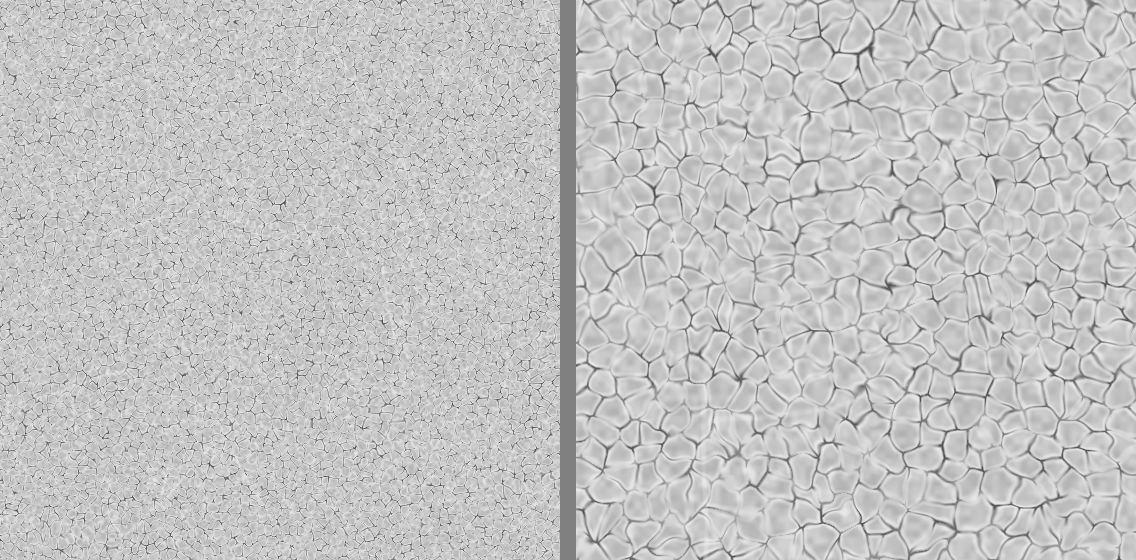
Left: the whole. Right: its middle third, enlarged.
Reproduce this texture procedurally as a WebGL 2 fragment shader.

```glsl
#version 300 es
precision highp float;

uniform vec2 u_resolution;
out vec4 fragColor;

const float CELLS = 66.0;
const int SCRATCHES = 34;

vec2 hash22(vec2 p) {
    vec3 q = fract(vec3(p.xyx) * vec3(0.1031, 0.1030, 0.0973));
    q += dot(q, q.yzx + 33.33);
    return fract((q.xx + q.yz) * q.zy);
}

vec2 noise2(vec2 p) {
    vec2 cell = floor(p);
    vec2 f = fract(p);
    f = f * f * (3.0 - 2.0 * f);
    vec2 bottom = mix(hash22(cell), hash22(cell + vec2(1.0, 0.0)), f.x);
    vec2 top = mix(hash22(cell + vec2(0.0, 1.0)), hash22(cell + 1.0), f.x);
    return mix(bottom, top, f.y);
}

// Distances to the nearest and second nearest cell borders
vec2 borderDistances(vec2 p) {
    vec2 cell = floor(p);
    vec2 f = fract(p);
    vec2 nearestCell = vec2(0.0);
    vec2 nearest = vec2(8.0);
    for (int y = -1; y <= 1; y++) {
        for (int x = -1; x <= 1; x++) {
            vec2 offset = vec2(x, y);
            vec2 toSeed = offset + hash22(cell + offset) - f;
            if (dot(toSeed, toSeed) < dot(nearest, nearest)) {
                nearest = toSeed;
                nearestCell = offset;
            }
        }
    }
    vec2 border = vec2(8.0);
    for (int y = -2; y <= 2; y++) {
        for (int x = -2; x <= 2; x++) {
            if (x == 0 && y == 0) continue;
            vec2 offset = nearestCell + vec2(x, y);
            vec2 toSeed = offset + hash22(cell + offset) - f;
            float d = dot(0.5 * (nearest + toSeed), normalize(toSeed - nearest));
            border = d < border.x ? vec2(d, border.x) : vec2(border.x, min(border.y, d));
        }
    }
    return border;
}

// Thin pale strokes, bent and fading towards their ends
float scratches(vec2 uv, float pixel) {
    vec2 bent = uv + 0.035 * (noise2(uv * 6.0) - 0.5) + 0.006 * (noise2(uv * 31.0) - 0.5);
    float amount = 0.0;
    for (int i = 0; i < SCRATCHES; i++) {
        float id = float(i);
        vec2 center = hash22(vec2(id, 17.0));
        vec2 shape = hash22(vec2(id, 53.0));
        float angle = 6.2832 * shape.x;
        float halfLength = mix(0.04, 0.17, shape.y);
        vec2 along = vec2(cos(angle), sin(angle));
        vec2 d = bent - center;
        float across = abs(d.x * along.y - d.y * along.x);
        float line = 1.0 - smoothstep(0.0006, 0.0022 + 0.5 * pixel, across);
        float ends = 1.0 - smoothstep(0.5, 1.0, abs(dot(d, along)) / halfLength);
        amount = max(amount, line * ends * mix(0.4, 1.0, fract(shape.x * 7.0)));
    }
    return amount;
}

void main() {
    vec2 uv = gl_FragCoord.xy / u_resolution.y;
    float pixel = 1.0 / u_resolution.y;

    // Irregular grain cells
    vec2 p = uv * CELLS;
    p += 1.1 * (noise2(uv * 11.0 + 4.0) - 0.5);
    p += 0.4 * (noise2(p * 1.7) - 0.5);
    vec2 border = borderDistances(p);

    // Crack depth: broken along borders, deeper at junctions and creases
    vec2 breaks = noise2(p * 1.9 + 31.0);
    float scratch = scratches(uv, pixel);
    float crease = 1.0 - smoothstep(0.0, 0.05, abs(noise2(uv * 8.0 + 21.0).x - 0.5));
    float junction = 1.0 - smoothstep(0.04, 0.22, border.y);
    float depth = 0.52 * smoothstep(0.25, 0.85, breaks.x);
    depth += junction * mix(0.2, 0.6, breaks.y) + 0.16 * crease;
    depth = clamp(depth, 0.0, 1.0) * (1.0 - 0.4 * scratch);

    // Pebble surface with fine speckle and pale rims
    vec2 speckle = noise2(uv * 235.0);
    vec2 wrinkle = noise2(uv * 140.0 + 7.0);
    float patches = noise2(uv * 5.0 + 9.0).x - 0.5;
    float tone = 0.762 + 0.11 * (speckle.x - 0.5) + 0.05 * (wrinkle.x - 0.5);
    tone += 0.01 * patches;
    float rim = 1.0 - smoothstep(0.10, 0.25, border.x);
    tone += rim * (0.07 + 0.05 * depth) * mix(0.8, 1.2, wrinkle.y);
    tone += 0.06 * scratch;

    // Soft dark cracks
    float crack = 1.0 - smoothstep(0.0, 0.085 + 0.2 * pixel * CELLS, border.x);
    tone = mix(tone, 0.31, crack * depth);

    fragColor = vec4(vec3(clamp(tone, 0.0, 0.9)), 1.0);
}
```
